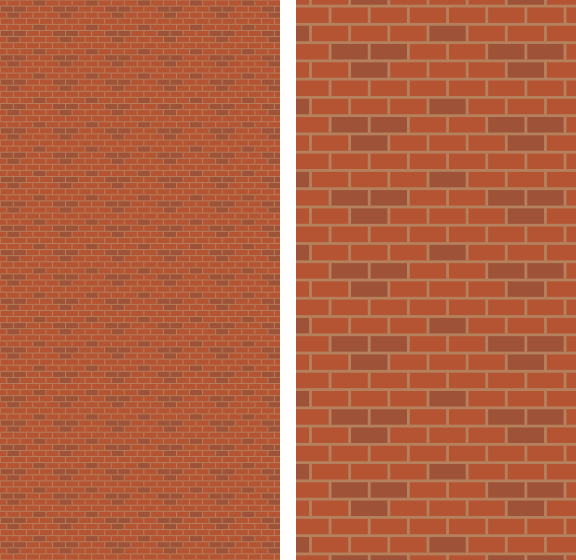
Left: the whole. Right: its middle third, enlarged.
A Shadertoy shader for this texture:

```glsl
const vec3 LIGHT_BRICK = vec3(0.71, 0.33, 0.20);
const vec3 DARK_BRICK = vec3(0.62, 0.32, 0.22);
const vec3 MORTAR = vec3(0.71, 0.50, 0.36);

const vec2 BRICK_COUNT = vec2(21.45, 92.0); // bricks across, courses down
const float BOND_START = 10.52;             // bricks before the bond begins
const float JOINT_WIDTH = 0.0017;           // share of canvas height

// Share of a pixel covered by a joint lying at the given distance.
float jointCoverage(float dist, float width, float pixel) {
    float reach = clamp((0.5 * (width + pixel) - dist) / pixel, 0.0, 1.0);
    return min(reach, width / pixel);
}

// Distance to the nearest whole number.
float edgeDistance(float x) {
    return abs(fract(x + 0.5) - 0.5);
}

// Four-course bond: a single, an opposite pair, a single below it, a plain course.
float isDark(float column, float course) {
    float c = mod(column, 4.0);
    float r = mod(course, 4.0);
    if (r < 0.5) return float(c < 0.5);
    if (r < 1.5) return float(c > 1.5);
    if (r < 2.5) return float(abs(c - 2.0) < 0.5);
    return 0.0;
}

vec3 brickWall(vec2 uv, vec2 canvas) {
    // Courses count down from the top, every second one shifted by half a brick.
    vec2 p = vec2(uv.x, 1.0 - uv.y) * BRICK_COUNT;
    float course = floor(p.y);
    p.x += 0.5 * mod(course, 2.0) - BOND_START;

    vec3 brick = mix(LIGHT_BRICK, DARK_BRICK, isDark(floor(p.x), course));

    // Joints have equal thickness in both directions.
    vec2 pixel = BRICK_COUNT / canvas;
    vec2 width = JOINT_WIDTH * canvas.y * pixel;
    float head = jointCoverage(edgeDistance(p.x), width.x, pixel.x);
    float bed = jointCoverage(edgeDistance(p.y), width.y, pixel.y);
    return mix(brick, MORTAR, max(head, bed));
}

void mainImage(out vec4 fragColor, in vec2 fragCoord) {
    vec2 uv = fragCoord / iResolution.xy;
    fragColor = vec4(brickWall(uv, iResolution.xy), 1.0);
}
```
